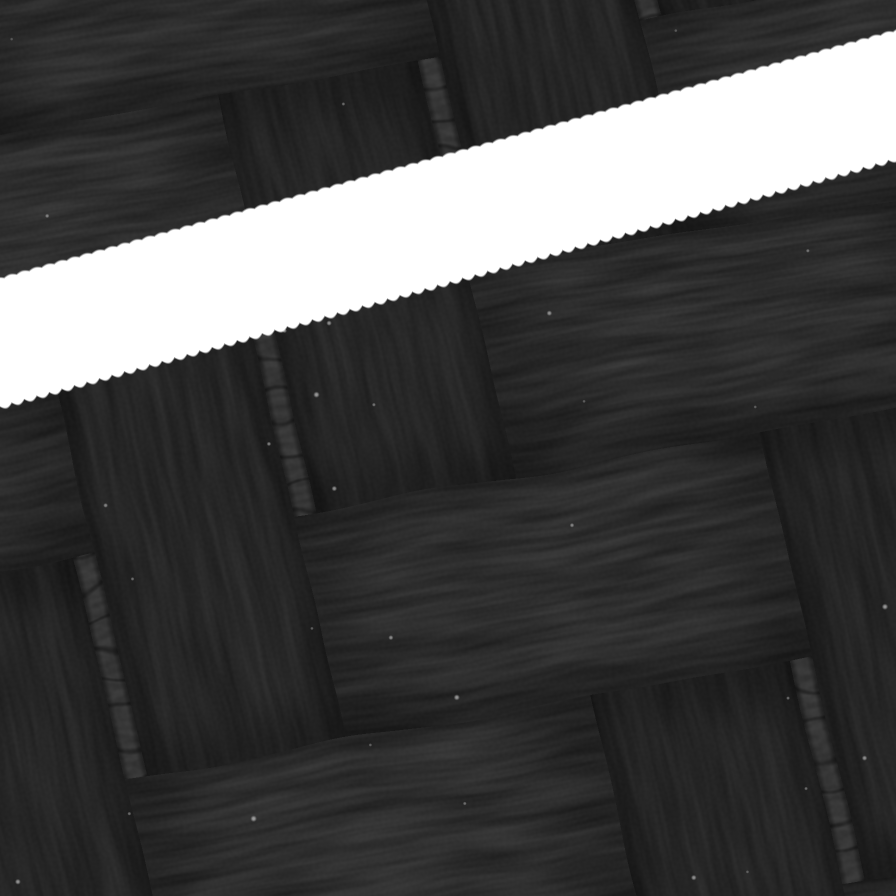
Reproduce this texture procedurally as a Shadertoy shader.

```glsl
// Dark 2/2 twill weave of fibrous tows, crossed by a white slanted band with scalloped edges.
// Skewed tow coordinates pick warp, weft or exposed gap; stretched gradient noise
// draws the fibres, and a hashed grid scatters pale dust.
#define WARP_TONE 0.148
#define WEFT_TONE 0.178
#define GAP_TONE 0.215
#define GAP_WIDTH 0.10
#define FIBRES_PER_TOW 27.0
#define FIBRE_CONTRAST 0.060
#define BAND_ANGLE 0.270
#define BAND_OFFSET 0.5946
#define BAND_HALF_WIDTH 0.0703
#define TOOTH_PITCH 0.0145
#define DUST_GRID 15.0
#define DUST_AMOUNT 0.17

vec2 hash2(vec2 p) {
    vec3 q = fract(vec3(p.xyx) * vec3(0.1031, 0.1030, 0.0973));
    q += dot(q, q.yzx + 33.33);
    return fract((q.xx + q.yz) * q.zy);
}

float gradientDot(vec2 cell, vec2 offset) {
    float angle = 6.2832 * hash2(cell).x;
    return dot(vec2(cos(angle), sin(angle)), offset);
}

float gradientNoise(vec2 p) {
    vec2 i = floor(p), f = fract(p);
    vec2 w = f * f * f * (f * (f * 6.0 - 15.0) + 10.0);
    vec2 e = vec2(1.0, 0.0);
    return mix(mix(gradientDot(i, f), gradientDot(i + e.xy, f - e.xy), w.x),
               mix(gradientDot(i + e.yx, f - e.yx), gradientDot(i + e.xx, f - e.xx), w.x), w.y);
}

// Streaks elongated along x, with broad strands below fine fibres
float fibres(vec2 p) {
    float fine = gradientNoise(p * vec2(2.2, FIBRES_PER_TOW));
    float broad = gradientNoise(p * vec2(1.1, FIBRES_PER_TOW * 0.35) + 31.0);
    float hair = gradientNoise(p * vec2(5.0, FIBRES_PER_TOW * 2.1) + 67.0);
    return fine + 0.6 * broad + 0.45 * hair;
}

float weave(vec2 p) {
    // x counts warp tows to the right, y counts weft tows downward
    vec2 tow = vec2(3.879 * p.x + 0.912 * p.y - 0.760,
                    0.691 * p.x - 3.840 * p.y + 1.400);
    tow.y -= 0.14 * smoothstep(0.60, 0.85, p.y);
    tow += vec2(0.018, 0.035) * vec2(gradientNoise(tow.yx * vec2(2.0, 1.0) + 9.0),
                                     gradientNoise(tow * vec2(1.7, 1.0) + 40.0));
    vec2 id = floor(tow), f = fract(tow);

    // Position within the four-tow repeat, along the weft and along the warp
    float along = mod(tow.x + id.y + 1.0, 4.0);
    float down = mod(tow.y + id.x + 1.0, 4.0);

    if (along > 2.0 - GAP_WIDTH) {
        float end = min(along - 2.0 + GAP_WIDTH, 4.0 - along);
        float tone = WEFT_TONE + 0.008 * (hash2(id.yy + 50.0).x - 0.5);
        tone += FIBRE_CONTRAST * fibres(tow + vec2(id.y * 17.0 + 100.0, 100.0));
        tone *= mix(0.80, 1.0, smoothstep(0.0, 0.45, end));
        tone *= mix(0.82, 1.0, smoothstep(0.0, 0.10, f.y));
        return tone * mix(0.74, 1.0, smoothstep(0.0, 0.22, 1.0 - f.y));
    }
    if (f.x > 1.0 - GAP_WIDTH) {
        // Short cross threads seen between two raised warps
        float rung = abs(fract(tow.y * 7.0 + 0.5 * gradientNoise(tow * 5.0)) - 0.5);
        float across = (f.x - 1.0 + GAP_WIDTH) / GAP_WIDTH;
        float tone = GAP_TONE + 0.05 * gradientNoise(tow * vec2(12.0, 35.0));
        tone *= mix(0.68, 1.0, smoothstep(0.5, 0.38, rung));
        return tone * mix(0.62, 1.0, smoothstep(0.0, 0.3, min(across, 1.0 - across)));
    }
    float across = f.x / (1.0 - GAP_WIDTH);
    float end = min(down, 2.0 - down);
    float tone = WARP_TONE + 0.008 * (hash2(id.xx + 80.0).x - 0.5);
    tone += 0.65 * FIBRE_CONTRAST * fibres(tow.yx + vec2(id.x * 23.0 + 200.0, 200.0));
    tone *= mix(0.82, 1.0, smoothstep(0.0, 0.30, end));
    return tone * mix(0.76, 1.0, smoothstep(0.0, 0.16, min(across, 1.0 - across)));
}

// Sparse pale specks, one at most in each grid cell
float dust(vec2 p) {
    vec2 cell = floor(p * DUST_GRID);
    vec2 spot = 0.15 + 0.7 * hash2(cell + 7.0);
    vec2 pick = hash2(cell + 120.0);
    float radius = mix(0.0022, 0.0042, pick.y * pick.y);
    float d = length(fract(p * DUST_GRID) - spot) / DUST_GRID;
    return step(pick.x, DUST_AMOUNT) * smoothstep(radius, 0.0005, d) * mix(0.3, 0.75, pick.y);
}

float bandMask(vec2 p, float pixel) {
    vec2 dir = vec2(cos(BAND_ANGLE), sin(BAND_ANGLE));
    float height = dot(p, vec2(-dir.y, dir.x)) - BAND_OFFSET;
    float tooth = abs(sin(3.14159 * dot(p, dir) / TOOTH_PITCH)) - 0.64;
    float depth = height < 0.0 ? 0.0042 : 0.0020;
    float edge = abs(height) - BAND_HALF_WIDTH - depth * tooth;
    float blur = max(pixel, 0.0016);
    return smoothstep(blur, -blur, edge);
}

void mainImage(out vec4 fragColor, in vec2 fragCoord) {
    float pixel = 1.0 / iResolution.y;
    vec2 p = fragCoord * pixel;

    // Four samples per pixel smooth the tow edges
    float tone = 0.0;
    for (int k = 0; k < 4; k++) {
        vec2 shift = vec2(k % 2, k / 2) * 0.5 - 0.25;
        tone += 0.25 * weave(p + shift * pixel);
    }
    tone += 0.012 * gradientNoise(p * 230.0);
    tone = mix(tone, 0.75, dust(p));
    tone = mix(tone, 1.0, bandMask(p, pixel));
    fragColor = vec4(vec3(clamp(tone, 0.0, 1.0)), 1.0);
}
```
